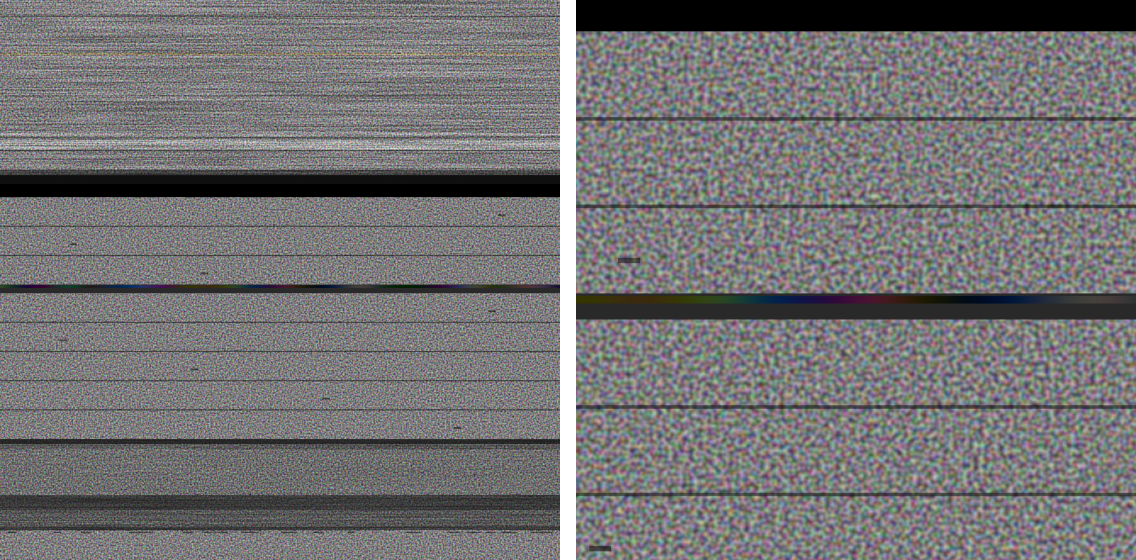
Left, the full canvas; right, a detail of the centre.
Give the GLSL for this texture, as a Shadertoy shader.

```glsl
// Grainy grey strips: streaked bands, black bars, and two ruled panels with stepped flecks.

const vec3  GREY        = vec3(0.495, 0.490, 0.495);
const vec3  YELLOW_LINE = vec3(0.56, 0.51, 0.39);
const float RULE_LEVEL  = 0.23;
const float RULE_WIDTH  = 0.0021;
const float PITCH       = 0.0521;   // height of one ruled row
const float PANEL_A     = 0.3520;   // panel tops, measured downwards
const float PANEL_B     = 0.5235;
const float ROWS_A      = 3.0;
const float ROWS_B      = 5.0;
const float FLECK_STEP  = 0.2344;   // sideways shift of the fleck per row
const vec2  FLECK_SIZE  = vec2(0.0065, 0.0016);
const float GRAIN_CELLS = 330.0;
const float LUMA_GRAIN  = 0.26;
const float TINT_GRAIN  = 0.27;
const float STREAK      = 0.40;

float hash(ivec2 cell) {
    uvec2 q = uvec2(cell) * uvec2(1597334673u, 3812015801u);
    uint h = (q.x ^ q.y) * 1597334673u;
    h = (h ^ (h >> 15)) * 2246822519u;
    return float((h ^ (h >> 13)) >> 8) / 16777216.0;
}

float corner(ivec2 cell, vec2 offset) {
    float angle = 6.28319 * hash(cell);
    return dot(vec2(cos(angle), sin(angle)), offset);
}

float gradientNoise(vec2 p) {
    ivec2 c = ivec2(floor(p));
    vec2 f = fract(p);
    vec2 u = f * f * f * (f * (f * 6.0 - 15.0) + 10.0);
    float low  = mix(corner(c, f), corner(c + ivec2(1, 0), f - vec2(1, 0)), u.x);
    float high = mix(corner(c + ivec2(0, 1), f - vec2(0, 1)),
                     corner(c + ivec2(1, 1), f - vec2(1, 1)), u.x);
    return mix(low, high, u.y);
}

vec3 noise3(vec2 p) {
    return vec3(gradientNoise(p + 400.3), gradientNoise(p + 900.6), gradientNoise(p + 1500.1));
}

// Soft-edged coverage of the strip between two heights
float band(float t, float top, float bottom) {
    float w = 0.7 / iResolution.y;
    return smoothstep(top - w, top + w, t) - smoothstep(bottom - w, bottom + w, t);
}

// Rules between the rows of a panel, and one fleck per row
void drawPanel(inout vec3 col, vec2 p, float top, float rows, float fleckStart) {
    float w = 0.7 / iResolution.y;
    for (float i = 0.0; i < rows; i++) {
        float y = top + i * PITCH;
        if (i > 0.0) {
            float rule = band(p.y, y - 0.5 * RULE_WIDTH, y + 0.5 * RULE_WIDTH);
            col = mix(col, vec3(RULE_LEVEL), 0.9 * rule);
        }
        vec2 center = vec2(fract(fleckStart + i * FLECK_STEP), y + 0.0322);
        vec2 d = abs(p - center) - FLECK_SIZE;
        float fleck = 1.0 - smoothstep(-w, w, max(d.x, d.y));
        col = mix(col, vec3(0.18), 0.8 * fleck);
    }
}

void mainImage(out vec4 fragColor, in vec2 fragCoord) {
    vec2 p = fragCoord / iResolution.xy;
    p.y = 1.0 - p.y;
    float t = p.y;
    vec3 col = GREY;

    // Highlights and dark seams of the upper strip
    col = mix(col, YELLOW_LINE, band(t, 0.0945, 0.0985));
    col = mix(col, vec3(0.33), band(t, 0.0280, 0.0305));
    col = mix(col, vec3(0.35), band(t, 0.1700, 0.1720));
    col = mix(col, vec3(0.64), band(t, 0.2385, 0.2420));
    col = mix(col, vec3(0.34), band(t, 0.2440, 0.2470));
    col = mix(col, vec3(0.63), band(t, 0.2510, 0.2670));
    col = mix(col, vec3(0.28), band(t, 0.2675, 0.2700));
    col = mix(col, vec3(0.27), band(t, 0.3030, 0.3125));

    // Ruled panels
    drawPanel(col, p, PANEL_A, ROWS_A, 0.896);
    drawPanel(col, p, PANEL_B, ROWS_B, 0.879);

    // Lower dark strips
    col = mix(col, vec3(0.15), band(t, 0.7840, 0.7930));
    col = mix(col, vec3(0.34), band(t, 0.7930, 0.8030));
    col = mix(col, vec3(0.43), band(t, 0.8030, 0.8840));
    col = mix(col, vec3(0.23), band(t, 0.8840, 0.9110));
    col = mix(col, vec3(0.34), band(t, 0.9110, 0.9400));
    col = mix(col, vec3(0.22), band(t, 0.9400, 0.9470));
    float dashes = smoothstep(-0.1, 0.1, gradientNoise(vec2(p.x * 45.0, 7.5)));
    col = mix(col, vec3(0.25), dashes * band(t, 0.9495, 0.9520));

    // Horizontal streaks, then tinted grain
    float streakAmount = band(t, -1.0, 0.3125) + 0.7 * band(t, 0.784, 0.803)
                       + 0.25 * band(t, 0.803, 0.884) + 0.9 * band(t, 0.884, 0.949);
    float streak = gradientNoise(vec2(p.x * 2.0 + 3.0, t * 290.0))
                 + 0.6 * gradientNoise(vec2(p.x * 9.0 + 40.0, t * 370.0));
    vec3 grain = LUMA_GRAIN * vec3(gradientNoise(p * GRAIN_CELLS))
               + TINT_GRAIN * noise3(p * GRAIN_CELLS * 0.8);
    col *= 1.0 + STREAK * streakAmount * streak;
    col += grain * smoothstep(0.0, 0.5, col.g);

    // Black bar and the middle bar with its coloured upper edge
    col = mix(col, vec3(0.06), band(t, 0.3125, 0.3270));
    col = mix(col, vec3(0.0), band(t, 0.3270, 0.3520));
    col = mix(col, vec3(0.16), band(t, 0.5080, 0.5235));
    vec3 edgeTint = vec3(0.13, 0.15, 0.19) + 0.45 * noise3(vec2(p.x * 14.0, 3.5));
    col = mix(col, edgeTint, band(t, 0.5095, 0.5140));

    fragColor = vec4(clamp(col, 0.0, 1.0), 1.0);
}
```
